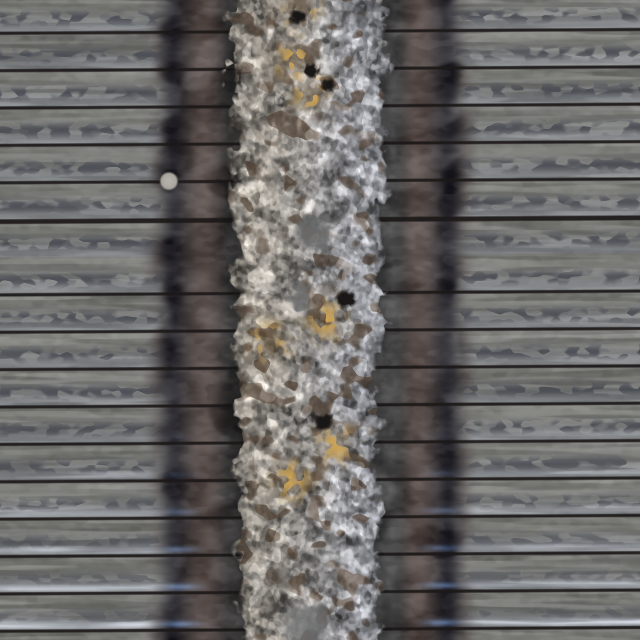
This texture is drawn by a WebGL 2 fragment shader. Its source:

```glsl
#version 300 es
precision highp float;
// A rough vertical weld bead across grooved grey metal, with heat-tinted bands beside it.
// Grooves repeat along y; the bands are mirrored profiles about the bead axis,
// and all mottling comes from a smoothed cellular noise.
uniform vec2 u_resolution;
out vec4 fragColor;

float hash(vec2 p) {
  vec3 q = fract(vec3(p.xyx) * 0.1031);
  q += dot(q, q.yzx + 33.33);
  return fract((q.x + q.y) * q.z);
}

// Cellular noise: random cell values blended by closeness to each cell point
float grain(vec2 p) {
  vec2 cell = floor(p), f = p - cell;
  float sum = 0.0, total = 0.0;
  for (int j = -1; j <= 1; j++)
    for (int i = -1; i <= 1; i++) {
      vec2 o = vec2(i, j), id = cell + o + 50.0;
      vec2 d = o + vec2(hash(id), hash(id + 71.0)) - f;
      float w = exp(-6.0 * dot(d, d));
      sum += w * hash(id + 137.0);
      total += w;
    }
  return sum / total;
}

float bell(float x, float width) {
  return exp(-x * x / (width * width));
}

// Grooved plate; t runs down from the top edge
vec3 plate(vec2 p, float t) {
  const float pitch = 0.0584;
  float row = (t - 0.052 + 0.006 * p.x) / pitch;
  float groove = floor(row + 0.5), c = fract(row);
  float side = abs(p.x - 0.485);
  float low = smoothstep(0.6, 1.0, t);
  float isWide = 1.0 - step(0.5, abs(groove - 5.0));
  float isMissing = 1.0 - step(0.5, abs(groove - 6.0));

  // Brushed metal with bluish smudges along each strip
  float streak = grain(vec2(p.x * 9.0, t * 170.0));
  float smudge = grain(vec2(p.x * 65.0, t * 125.0));
  vec3 col = mix(vec3(0.47, 0.47, 0.455), vec3(0.51, 0.52, 0.53), smoothstep(0.3, 0.9, c));
  col += (streak - 0.5) * 0.15 + (smudge - 0.5) * 0.06;
  col += 0.05 * (hash(vec2(floor(row), step(0.5, p.x))) - 0.5);
  float stain = bell(c - 0.61, 0.19) * smoothstep(0.28, 0.75, smudge);
  col = mix(col, vec3(0.27, 0.28, 0.31), stain * (0.85 - 0.35 * low));
  float shine = bell(c - 0.84, 0.09) * low;
  col += shine * vec3(0.22, 0.23, 0.25) * (0.6 + 0.8 * streak);

  // Heat tint: dark inner strip, brown strip, blue-black band, then bare metal
  float blot = grain(vec2(p.x * 25.0, t * 30.0));
  vec3 tint = mix(vec3(0.21, 0.205, 0.205), vec3(0.35, 0.305, 0.29), smoothstep(0.125, 0.165, side));
  tint = mix(tint, vec3(0.29, 0.29, 0.295), step(0.5, p.x) * (1.0 - smoothstep(0.125, 0.155, side)));
  tint = mix(tint, vec3(0.15, 0.15, 0.175), 0.95 * bell(side - 0.216, 0.027));
  tint += (blot - 0.5) * 0.16 + (smudge - 0.5) * 0.07;
  tint += shine * vec3(0.12, 0.17, 0.24) * bell(side - 0.205, 0.03) * 1.6;
  col = mix(tint, col, smoothstep(0.212, 0.262, side + (blot - 0.5) * 0.018));

  // Grooves, with one wider and one filled in
  float dist = abs(row - groove - 0.04 * isWide) * pitch;
  float lineWidth = 0.0016 + 0.0013 * isWide;
  float cut = 1.0 - smoothstep(lineWidth - 0.0008, lineWidth + 0.0024, dist);
  col = mix(col, vec3(0.11, 0.095, 0.095), cut * (1.0 - 0.93 * isMissing) * 0.92);
  return col;
}

// Crusty bead surface, with pits, smooth patches and golden flecks
vec3 bead(vec2 p, float t) {
  vec2 q = vec2(p.x + 0.25 * t, t - 0.35 * p.x);
  float coarse = grain(q * 32.0), medium = grain(q * vec2(65.0, 85.0));
  float fine = grain(q * vec2(170.0, 145.0) + 9.0);
  float tone = 0.5 + (coarse - 0.5) * 0.2 + (medium - 0.5) * 0.34 + (fine - 0.5) * 0.25;
  float across = smoothstep(0.4, 0.58, p.x);
  vec3 col = tone * mix(vec3(1.08, 1.04, 0.98), vec3(1.06, 1.07, 1.11), across);
  float rust = grain(q * vec2(50.0, 60.0) + 31.0);
  col = mix(col, vec3(0.31, 0.25, 0.20), smoothstep(0.64, 0.86, rust) * 0.7);
  col += 0.16 * smoothstep(0.55, 0.85, grain(q * vec2(75.0, 55.0) + 17.0));

  vec3 patches[3] = vec3[3](vec3(0.492, 0.367, 0.032), vec3(0.48, 0.98, 0.042), vec3(0.47, 0.47, 0.025));
  for (int i = 0; i < 3; i++) {
    float d = length(p - vec2(patches[i].x, 1.0 - patches[i].y)) + (medium - 0.5) * 0.02;
    col = mix(col, vec3(0.43, 0.435, 0.44), 0.8 * (1.0 - smoothstep(0.6, 1.1, d / patches[i].z)));
  }
  vec2 gold[7] = vec2[7](vec2(0.467, 0.01), vec2(0.46, 0.093), vec2(0.488, 0.15),
    vec2(0.422, 0.535), vec2(0.51, 0.5), vec2(0.525, 0.694), vec2(0.455, 0.75));
  float fleck = grain(q * vec2(95.0, 80.0) + 5.0);
  for (int i = 0; i < 7; i++) {
    float near = bell(length(p - vec2(gold[i].x, 1.0 - gold[i].y)), 0.026);
    col = mix(col, vec3(0.42, 0.33, 0.21), near * 0.45);
    col = mix(col, vec3(0.80, 0.64, 0.34), near * smoothstep(0.52, 0.72, fleck));
  }
  vec3 pits[5] = vec3[5](vec3(0.466, 0.025, 0.014), vec3(0.487, 0.111, 0.013),
    vec3(0.514, 0.133, 0.012), vec3(0.541, 0.468, 0.016), vec3(0.506, 0.66, 0.017));
  for (int i = 0; i < 5; i++) {
    float d = length((p - vec2(pits[i].x, 1.0 - pits[i].y)) * vec2(0.9, 1.1)) + (fine - 0.5) * 0.006;
    col = mix(col, vec3(0.10, 0.09, 0.085), 1.0 - smoothstep(0.5, 1.1, d / pits[i].z));
  }
  return col;
}

void main() {
  vec2 p = gl_FragCoord.xy / u_resolution;
  float t = 1.0 - p.y;
  vec3 col = plate(p, t);
  // Ragged bead outline, narrowing downwards
  float ragged = (grain(p * 40.0) - 0.5) * 0.022 + (grain(p * 110.0) - 0.5) * 0.014;
  float inside = min(p.x - 0.36 - 0.018 * t, 0.604 - 0.018 * t - p.x) + ragged;
  col = mix(col, col * 0.8, bell(inside, 0.016));
  col = mix(col, bead(p, t) * mix(0.82, 1.0, smoothstep(0.0, 0.02, inside)), smoothstep(-0.004, 0.005, inside));
  // Small pale spatter drop
  float drop = length(p - vec2(0.264, 0.717));
  col = mix(col, vec3(0.70, 0.69, 0.66) - 6.0 * drop * drop / 0.016, 1.0 - smoothstep(0.011, 0.016, drop));
  fragColor = vec4(clamp(col, 0.0, 1.0), 1.0);
}
```
